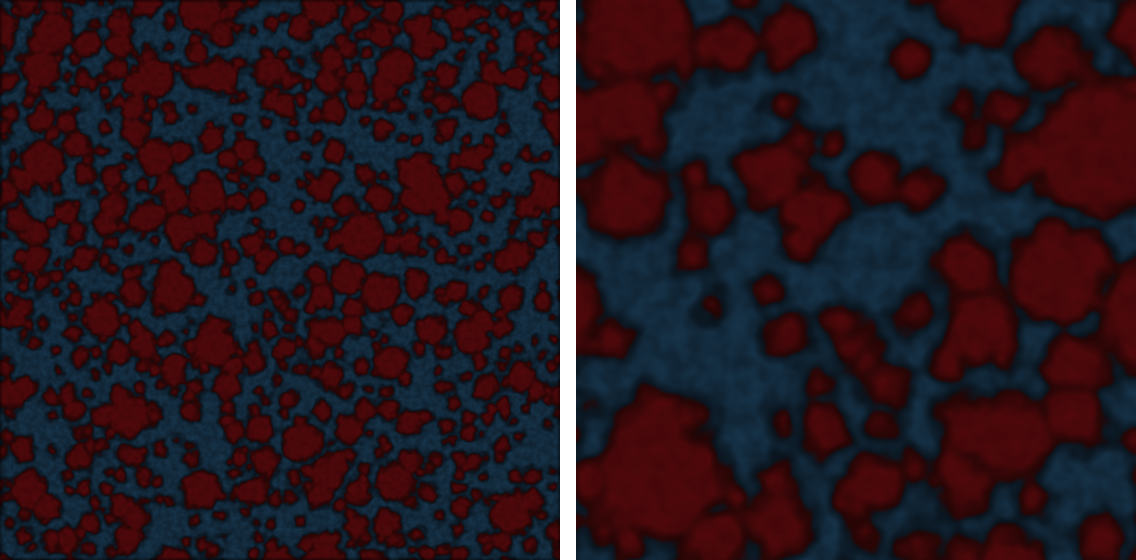
Left, the full canvas; right, a detail of the centre.
This texture is drawn by a WebGL 1 fragment shader. Its source:

```glsl
precision highp float;
// Dark red, lumpy grains scattered over a mottled deep blue ground.
// Three jittered grids of discs are merged into one distance field, roughened
// with gradient noise, then shaded by depth so every outline gets a soft dark rim.

uniform vec2 u_resolution;

vec2 hash2(vec2 p) {
  vec3 q = fract(vec3(p.xyx) * vec3(0.1031, 0.1030, 0.0973));
  q += dot(q, q.yzx + 33.33);
  return fract((q.xx + q.yz) * q.zy);
}

float gradientDot(vec2 cell, vec2 offset) {
  float angle = 6.28319 * hash2(cell).x;
  return dot(vec2(cos(angle), sin(angle)), offset);
}

float gradientNoise(vec2 p) {
  vec2 i = floor(p), f = fract(p);
  vec2 u = f * f * f * (f * (f * 6.0 - 15.0) + 10.0);
  float low = mix(gradientDot(i, f),
                  gradientDot(i + vec2(1.0, 0.0), f - vec2(1.0, 0.0)), u.x);
  float high = mix(gradientDot(i + vec2(0.0, 1.0), f - vec2(0.0, 1.0)),
                   gradientDot(i + 1.0, f - 1.0), u.x);
  return mix(low, high, u.y);
}

float smoothMin(float a, float b, float k) {
  float h = max(k - abs(a - b), 0.0) / k;
  return min(a, b) - 0.25 * h * h * k;
}

// Adds one grid of discs to the distance d; radii run from small to large.
float addGrains(float d, vec2 p, float cells, float share, float small, float large, float seed) {
  vec2 home = floor(p * cells);
  for (int y = -1; y <= 1; y++) {
    for (int x = -1; x <= 1; x++) {
      vec2 cell = home + vec2(float(x), float(y));
      vec2 pick = hash2(cell + seed);
      vec2 centre = (cell + 0.06 + 0.88 * hash2(cell + seed + 71.0)) / cells;
      if (pick.x < share) {
        float grain = length(p - centre) - mix(small, large, pick.y);
        d = smoothMin(d, grain, 0.005);
      }
    }
  }
  return d;
}

void main() {
  vec2 p = gl_FragCoord.xy / u_resolution;
  float pixel = 1.0 / min(u_resolution.x, u_resolution.y);

  // Grains of three sizes with rough outlines
  float d = addGrains(1.0, p, 9.0, 0.45, 0.025, 0.042, 13.0);
  d = addGrains(d, p, 18.0, 0.70, 0.014, 0.026, 137.0);
  d = addGrains(d, p, 34.0, 0.55, 0.006, 0.013, 291.0);
  d += 0.009 * gradientNoise(p * 46.0 + 5.0);
  d += 0.005 * gradientNoise(p * 95.0 + 19.0);

  // Fine mottling, stronger on the ground than on the grains
  float mottle = gradientNoise(p * 85.0 + 37.0) + 0.5 * gradientNoise(p * 170.0 + 53.0);
  vec3 red = mix(vec3(0.15, 0.02, 0.02), vec3(0.29, 0.03, 0.04), smoothstep(0.0, 0.010, -d));
  vec3 blue = mix(vec3(0.04, 0.085, 0.125), vec3(0.073, 0.167, 0.24), smoothstep(0.0, 0.009, d));
  red *= 1.0 + 0.14 * mottle;
  blue *= 1.0 + 0.30 * mottle;

  float blend = max(0.0018, pixel);
  vec3 color = mix(red, blue, smoothstep(-blend, blend, d));

  // Thin shade along the canvas border
  vec2 inset = min(p, 1.0 - p);
  color *= mix(0.6, 1.0, smoothstep(0.0, 0.007, min(inset.x, inset.y)));

  gl_FragColor = vec4(color, 1.0);
}
```
